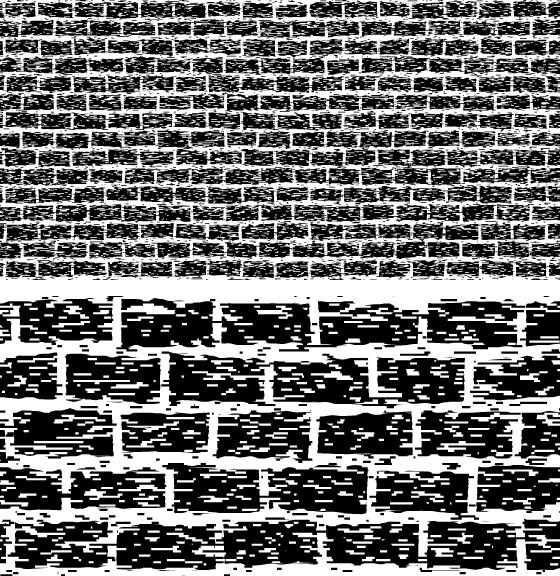
Top: the whole. Bottom: its middle third, enlarged.
Reproduce this texture procedurally as a Shadertoy shader.

```glsl
// Lengths are fractions of the canvas height
const vec2 BRICK_PITCH = vec2(0.1211, 0.0659);
const vec2 WALL_ORIGIN = vec2(0.0156, 0.008);
const float JOINT_HALF_WIDTH = 0.0054;
const float JOINT_JITTER = 0.045;   // share of brick length
const float JOINT_LEAN = 0.07;      // share of brick length
const float BED_MIN = 0.03;         // share of row height
const float BED_MAX = 0.19;
const float COURSE_WAVE = 0.0022;
const vec2 STREAK_SIZE = vec2(0.013, 0.0026);
const float BRICK_TONE = 0.24;      // chance of light ink
const float BRICK_TOP_TONE = 0.12;
const float PATCH_TONE = 0.16;
const float MORTAR_TONE = 0.84;
const vec3 DARK_INK = vec3(0.0);
const vec3 LIGHT_INK = vec3(1.0);
const ivec2 SUBSAMPLES = ivec2(3, 4);

float hash(vec2 p) {
    vec3 q = fract(vec3(p.xyx) * 0.1031);
    q += dot(q, q.yzx + 33.33);
    return fract((q.x + q.y) * q.z);
}

float valueNoise(vec2 p) {
    vec2 cell = floor(p);
    vec2 f = fract(p);
    f = f * f * (3.0 - 2.0 * f);
    float low = mix(hash(cell), hash(cell + vec2(1.0, 0.0)), f.x);
    float high = mix(hash(cell + vec2(0.0, 1.0)), hash(cell + 1.0), f.x);
    return mix(low, high, f.y);
}

// Thin horizontal strokes, each line shifted at random
float streakNoise(vec2 p) {
    float line = floor(p.y / STREAK_SIZE.y);
    float x = p.x / STREAK_SIZE.x + 37.0 * hash(vec2(line, 5.0));
    float cell = floor(x);
    float f = smoothstep(0.0, 1.0, fract(x));
    return mix(hash(vec2(cell, line)), hash(vec2(cell + 1.0, line)), f);
}

// Chance of light ink: high in mortar, low on the uneven bricks
float wallTone(vec2 p) {
    p.y += COURSE_WAVE * (2.0 * valueNoise(p * vec2(5.0, 3.0) + 70.0) - 1.0);
    vec2 wall = (p - WALL_ORIGIN) / BRICK_PITCH;
    float row = floor(wall.y);
    float v = fract(wall.y);
    float u = wall.x - 0.5 * mod(row, 2.0);

    // Leaning upright joint
    float joint = round(u);
    vec2 jointId = vec2(joint, row) + 50.0;
    float shift = JOINT_JITTER * (2.0 * hash(jointId) - 1.0);
    float lean = JOINT_LEAN * (hash(jointId + 81.0) - 0.5) * (v - 0.5);
    float offset = u - joint - shift - lean;
    float upright = abs(offset) * BRICK_PITCH.x - JOINT_HALF_WIDTH;

    // Sloping lower and upper faces
    float column = joint - (offset < 0.0 ? 1.0 : 0.0);
    vec2 id = vec2(column, row) + 50.0;
    float along = clamp(u - column, 0.0, 1.0);
    float lower = mix(hash(id + 11.0), hash(id + 23.0), along);
    float upper = mix(hash(id + 37.0), hash(id + 59.0), along);
    float faceLow = v - mix(BED_MIN, BED_MAX, lower);
    float faceHigh = 1.0 - v - mix(BED_MIN, BED_MAX, upper);
    float face = min(faceLow, faceHigh) * BRICK_PITCH.y;

    // Crisp uprights, frayed beds, lighter brick tops and worn patches
    float brick = smoothstep(-0.0006, 0.0006, upright)
                * smoothstep(-0.0015, 0.002, face);
    float patches = PATCH_TONE * (valueNoise(p * vec2(24.0, 60.0)) - 0.5);
    float tone = BRICK_TONE + BRICK_TOP_TONE * smoothstep(0.4, 1.0, v) + patches;
    return mix(MORTAR_TONE, tone, brick);
}

void mainImage(out vec4 fragColor, in vec2 fragCoord) {
    // Average the two inks over the pixel
    float light = 0.0;
    for (int j = 0; j < SUBSAMPLES.y; j++) {
        for (int i = 0; i < SUBSAMPLES.x; i++) {
            vec2 subpixel = (vec2(i, j) + 0.5) / vec2(SUBSAMPLES) - 0.5;
            vec2 p = (fragCoord + subpixel) / iResolution.y;
            light += step(streakNoise(p), wallTone(p));
        }
    }
    light /= float(SUBSAMPLES.x * SUBSAMPLES.y);
    fragColor = vec4(mix(DARK_INK, LIGHT_INK, light), 1.0);
}
```
